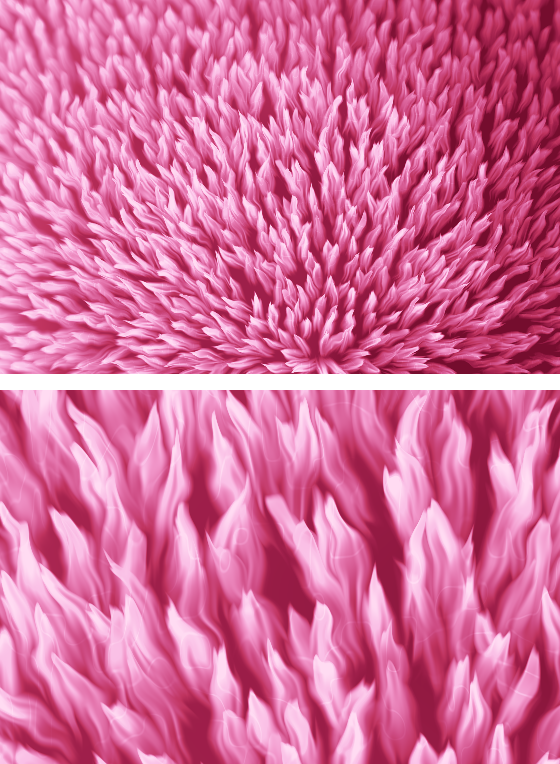
Top: the whole. Bottom: its middle third, enlarged.
Reproduce this texture procedurally as a Shadertoy shader.

```glsl
// Pink plush fur: jittered tufts fan out from a point low in the middle.
// Each tuft is dark at its root and bright at its frayed tip; a soft maximum
// stacks them, and the outer area softens like a shallow depth of field.

float hash(vec2 p) {
    vec3 q = fract(vec3(p.xyx) * 0.1031);
    q += dot(q, q.yzx + 33.33);
    return fract((q.x + q.y) * q.z);
}

float noise(vec2 p) {
    vec2 i = floor(p), f = fract(p);
    f = f * f * (3.0 - 2.0 * f);
    return mix(mix(hash(i), hash(i + vec2(1, 0)), f.x),
               mix(hash(i + vec2(0, 1)), hash(i + vec2(1, 1)), f.x), f.y);
}

// Direction in which the pile leans
vec2 pileDirection(vec2 p) {
    return normalize(vec2(p.x - 0.85, 1.8 * (p.y - 0.12) + 0.15));
}

// Deep crimson through rose to pale pink
vec3 furColor(float s) {
    vec3 c = vec3(0.46, 0.05, 0.18);
    c = mix(c, vec3(0.62, 0.12, 0.29), smoothstep(-0.15, 0.07, s));
    c = mix(c, vec3(0.75, 0.20, 0.37), clamp((s - 0.07) / 0.16, 0.0, 1.0));
    c = mix(c, vec3(0.81, 0.30, 0.52), clamp((s - 0.23) / 0.19, 0.0, 1.0));
    c = mix(c, vec3(0.89, 0.45, 0.67), clamp((s - 0.42) / 0.20, 0.0, 1.0));
    c = mix(c, vec3(0.95, 0.60, 0.80), clamp((s - 0.62) / 0.18, 0.0, 1.0));
    c = mix(c, vec3(0.98, 0.75, 0.90), clamp((s - 0.80) / 0.14, 0.0, 1.0));
    return mix(c, vec3(1.0, 0.86, 0.95), smoothstep(0.94, 1.25, s));
}

// Brightness of one tuft at offset d from its middle
float tuft(vec2 d, vec2 id, vec2 dir, float halfLength, float blur) {
    float along = dot(d, dir);
    float across = dot(d, vec2(dir.y, -dir.x));
    across += 0.006 * sin(along * 35.0 + 6.3 * hash(id + 7.0));

    // Fine fibres break up the tip and the sides
    float fibre = noise(vec2(across * 230.0, along * 28.0) + 41.0 * hash(id + 3.0)) - 0.5;
    fibre *= 1.0 - 0.85 * blur;
    float t = 0.5 + 0.5 * along / halfLength + 0.24 * fibre;

    float width = mix(0.016, 0.022, hash(id + 5.0));
    width *= (0.75 + 0.25 * smoothstep(0.0, 0.6, t)) * (1.0 - 0.75 * smoothstep(0.6, 1.1, t));
    float side = across / width;
    float body = 1.0 - smoothstep(0.4 - 0.2 * blur, 1.1 + 0.3 * blur, abs(side) + 0.25 * fibre);
    float tip = 1.0 - smoothstep(0.95 - 0.2 * blur, 1.08, t);
    float glow = 0.08 + 0.92 * clamp(t, 0.0, 1.0) - 0.08 * side + 0.3 * fibre;
    return max(0.0, body * tip * smoothstep(-0.05, 0.2, t) * glow * mix(0.8, 1.2, hash(id + 9.0)));
}

// Soft maximum over the tufts of the neighbouring cells
float pile(vec2 p, float blur) {
    const float cell = 0.042;
    float sharpness = mix(30.0, 10.0, blur);
    float total = 1.0;
    vec2 home = floor(p / cell);
    for (int y = -2; y <= 2; y++)
    for (int x = -2; x <= 2; x++) {
        vec2 id = home + vec2(x, y);
        vec2 center = (id + vec2(hash(id + 11.0), hash(id + 23.0))) * cell;
        vec2 dir = pileDirection(center);
        float turn = 0.6 * (hash(id + 31.0) - 0.5) + 0.5 * (noise(center * 6.0) - 0.5);
        dir = mat2(cos(turn), sin(turn), -sin(turn), cos(turn)) * dir;
        // Tufts that face the viewer look shorter
        float reach = length((center - vec2(0.85, 0.15)) * vec2(0.8, 1.0));
        float halfLength = mix(0.036, 0.062, smoothstep(0.05, 0.4, reach));
        halfLength *= mix(0.85, 1.12, hash(id + 37.0));
        total += exp(sharpness * tuft(p - center, id, dir, halfLength, blur)) - 1.0;
    }
    return log(total) / sharpness;
}

void mainImage(out vec4 fragColor, in vec2 fragCoord) {
    vec2 p = fragCoord / iResolution.y;
    float blur = smoothstep(0.35, 0.95, length((p - vec2(0.85, 0.3)) * vec2(0.85, 1.15)));

    // Small wisps bend the outlines
    vec2 wisp = vec2(noise(p * 45.0), noise(p * 45.0 + 19.0)) - 0.5;
    float height = pile(p + 0.009 * wisp, blur);

    // Light falls from the left; the right edge sinks into shadow
    float light = 0.78 - 0.32 * p.x + 0.1 * (p.y - 0.5);
    light -= 0.25 * smoothstep(1.1, 1.7, p.x + 0.25 * p.y);
    light += 0.22 * (noise(p * 4.0 + 5.0) - 0.5);
    float shade = light + (height - mix(0.48, 0.55, blur)) * mix(1.1, 0.8, blur);

    // Stray hairs in the focused area
    vec2 bent = p + 0.03 * vec2(noise(p * 14.0), noise(p * 14.0 + 8.0));
    float strand = abs(noise(bent * vec2(75.0, 38.0)) - 0.5);
    shade += 0.13 * (1.0 - smoothstep(0.0, 0.06, strand)) * height * (1.0 - blur);

    fragColor = vec4(furColor(shade), 1.0);
}
```
